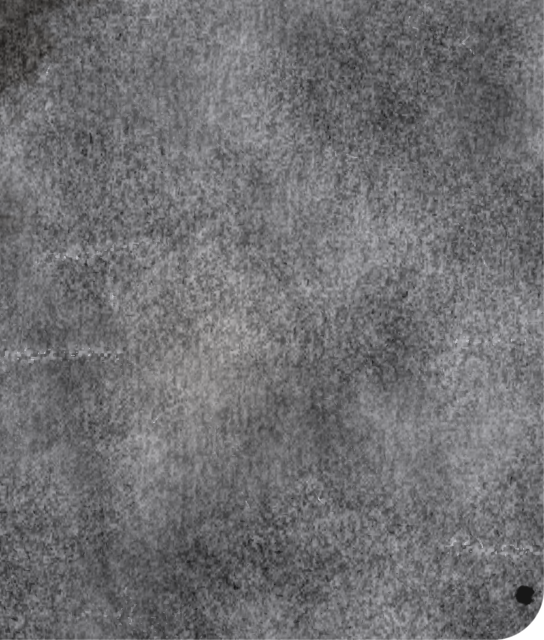
Reproduce this texture procedurally as a Shadertoy shader.

```glsl
float hash(vec2 p) {
    return fract(sin(dot(p, vec2(127.1, 311.7))) * 43758.5453);
}

float noise(vec2 p) {
    vec2 cell = floor(p);
    vec2 f = fract(p);
    f = f * f * (3.0 - 2.0 * f);
    float low = mix(hash(cell), hash(cell + vec2(1, 0)), f.x);
    float high = mix(hash(cell + vec2(0, 1)), hash(cell + vec2(1, 1)), f.x);
    return mix(low, high, f.y);
}

float fbm(vec2 p) {
    float sum = 0.0;
    float weight = 0.5;
    for (int i = 0; i < 5; i++) {
        sum += weight * noise(p);
        p = mat2(1.6, 1.2, -1.2, 1.6) * p + 7.3;
        weight *= 0.5;
    }
    return sum;
}

float blob(vec2 p, vec2 centre, float radius) {
    vec2 d = (p - centre) / radius;
    return exp(-dot(d, d));
}

float segment(vec2 p, vec2 a, vec2 b) {
    vec2 ab = b - a;
    float t = clamp(dot(p - a, ab) / dot(ab, ab), 0.0, 1.0);
    return length(p - a - ab * t);
}

// Thin broken line with a halo of chips
float scratch(vec2 p, vec2 a, vec2 b, float width, float chips) {
    float d = segment(p, a, b);
    float line = smoothstep(width, width * 0.3, d) * smoothstep(0.2, 0.65, noise(p * 110.0));
    return line + chips * exp(-d * d * 6000.0);
}

// Brightness of grain and brushed vertical streaks
float surface(vec2 p, float smoothness) {
    vec2 turned = mat2(0.97, 0.24, -0.24, 0.97) * p;
    float fine = noise(p * vec2(340.0, 260.0)) - 0.5;
    float coarse = noise(turned * vec2(210.0, 160.0) + 31.0) - 0.5;
    float clump = noise(turned * vec2(95.0, 70.0) + 13.0) - 0.5;
    float streak = noise(p * vec2(230.0, 26.0) + 57.0) - 0.5;
    float grain = 0.18 * fine + 0.17 * coarse + 0.06 * clump;
    return grain * mix(1.12, 0.72, smoothness) + streak * mix(0.025, 0.085, smoothness);
}

// Broad light and dark areas of the plaster
float patches(vec2 p) {
    float light = blob(p, vec2(0.30, 0.94), 0.12) + blob(p, vec2(0.14, 0.22), 0.12);
    light += blob(p, vec2(0.08, 0.70), 0.12) + 0.8 * blob(p, vec2(0.30, 0.47), 0.13);
    light += 0.7 * blob(p, vec2(0.68, 0.76), 0.08) + 0.6 * blob(p, vec2(0.52, 0.57), 0.07);
    float dark = blob(p, vec2(0.64, 0.89), 0.10) + blob(p, vec2(0.56, 0.45), 0.13);
    dark += blob(p, vec2(0.34, 0.05), 0.13) + blob(p, vec2(0.83, 0.62), 0.12);
    dark += blob(p, vec2(0.05, 0.05), 0.08) + 0.7 * blob(p, vec2(0.22, 0.79), 0.09);
    float clouds = fbm(p * vec2(8.0, 6.5) + 3.0) - 0.48;
    return 0.06 * (light - dark) + 0.34 * clouds;
}

// Short random scratches, mostly upright
float smallScratches(vec2 p, float aspect) {
    float sum = 0.0;
    for (int i = 0; i < 22; i++) {
        float id = float(i);
        vec2 start = vec2(hash(vec2(id, 1.0)) * aspect, hash(vec2(id, 2.0)));
        float angle = 1.57 + 1.6 * (hash(vec2(id, 3.0)) - 0.5);
        float size = mix(0.015, 0.05, hash(vec2(id, 4.0)));
        vec2 end = start + size * vec2(cos(angle), sin(angle));
        sum += 0.6 * scratch(p, start, end, 0.0022, 0.25);
    }
    return sum;
}

void mainImage(out vec4 fragColor, in vec2 fragCoord) {
    vec2 p = fragCoord / iResolution.y;
    float aspect = iResolution.x / iResolution.y;
    float pixel = 1.0 / iResolution.y;
    float wobble = fbm(p * 28.0) - 0.48;
    vec2 bent = p + 0.014 * vec2(wobble, noise(p * 22.0) - 0.5);

    // Plaster
    float smoothness = smoothstep(0.40, 0.66, fbm(p * 6.0 + 19.0));
    float grain = surface(p + 0.006 * vec2(wobble), smoothness);
    float tone = 0.441 + patches(bent) + grain + 0.11 * wobble;
    float warmth = 0.7 * blob(p, vec2(0.32, 0.44), 0.16);
    vec3 color = tone * mix(vec3(0.99, 0.99, 1.015), vec3(1.01, 0.99, 0.975), warmth);

    // Dark pits
    float pits = smoothstep(0.82, 0.97, noise(bent * vec2(170.0, 130.0) + 83.0));
    color -= 0.13 * pits * (1.0 - 0.6 * smoothness);

    // Bare corner and stain at the left edge
    float corner = dot(p - vec2(0.0, 0.835), vec2(-0.78, 0.63)) + 0.15 * wobble;
    float stain = blob(bent, vec2(0.01, 0.665), 0.04) * smoothstep(-0.2, 0.1, wobble);
    float bare = max(smoothstep(-0.025, 0.03, corner), 0.8 * stain);
    color = mix(color, vec3(0.245, 0.237, 0.23) + 0.9 * grain + 0.2 * wobble, 0.9 * bare);

    // Worn scratches and chips
    float wear = scratch(bent, vec2(0.0, 0.448), vec2(0.19, 0.452), 0.0042, 0.9);
    wear += scratch(p, vec2(0.173, 0.60), vec2(0.175, 0.525), 0.0035, 0.4);
    wear += 0.7 * scratch(bent, vec2(0.06, 0.586), vec2(0.245, 0.625), 0.003, 0.8);
    wear += scratch(p, vec2(0.71, 0.467), vec2(0.82, 0.467), 0.0035, 0.5);
    wear += scratch(bent, vec2(0.71, 0.145), vec2(0.85, 0.142), 0.004, 1.0);
    wear += 0.6 * scratch(bent, vec2(0.50, 0.768), vec2(0.625, 0.733), 0.0025, 0.4);
    wear += 0.5 * scratch(bent, vec2(0.12, 0.04), vec2(0.2, 0.037), 0.003, 0.8);
    float arc = abs(length(p - vec2(0.51, 0.47)) - 0.275);
    float arcSpan = smoothstep(0.50, 0.56, p.y) * smoothstep(0.67, 0.70, p.x);
    wear += 0.8 * smoothstep(0.0026, 0.0006, arc) * arcSpan * noise(p * 90.0);
    wear += smallScratches(bent, aspect);
    float fleck = smoothstep(0.74, 0.92, noise(bent * vec2(215.0, 190.0) + 11.0));
    float chipped = smoothstep(0.48, 0.66, fbm(p * 9.0 + 41.0));
    float broken = clamp(wear, 0.0, 1.0) * smoothstep(0.3, 0.8, noise(p * 200.0));
    float chips = fleck * clamp(0.10 + 0.35 * chipped + wear, 0.0, 1.0);
    color = mix(color, vec3(0.77, 0.77, 0.79), clamp(0.6 * broken + 0.6 * chips, 0.0, 0.9));

    // Black hole
    float hole = length((bent - vec2(0.818, 0.068)) * vec2(0.8, 1.15)) + 0.035 * wobble;
    color = mix(color, vec3(0.09), smoothstep(0.013, 0.008, hole));

    // Rounded white corner
    float radius = 0.08;
    vec2 q = vec2(p.x - aspect + radius, radius - p.y);
    float outside = length(max(q, 0.0)) - radius;
    color = mix(color, vec3(1.0), smoothstep(-pixel, pixel, outside));

    fragColor = vec4(clamp(color, 0.0, 1.0), 1.0);
}
```
